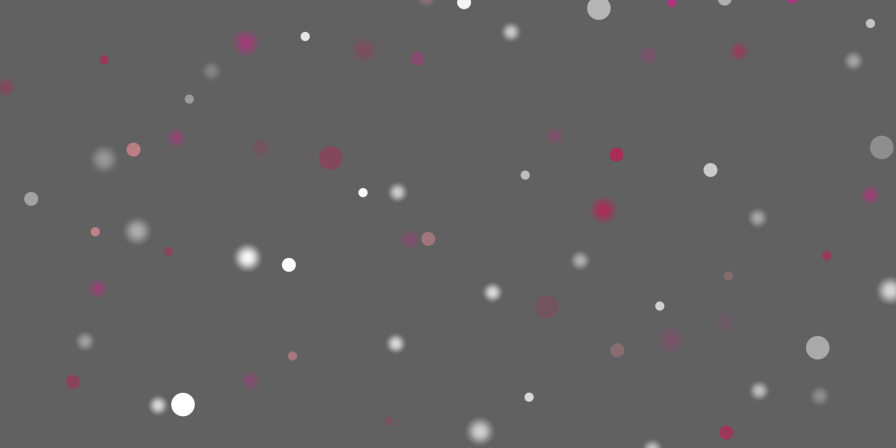
Give the GLSL for this background, as a Shadertoy shader.

```glsl
// Scattered confetti lights on flat grey: white, crimson, magenta and rose discs.
// Two jittered cell grids hold one disc per cell, one layer blurred and one crisp.
// An additive sequence spreads sizes, tints and opacities evenly over the cells.

const vec3 BACKDROP = vec3(0.38);
const vec3 WHITE    = vec3(1.0);
const vec3 CRIMSON  = vec3(0.66, 0.18, 0.34);
const vec3 MAGENTA  = vec3(0.68, 0.20, 0.49);
const vec3 ROSE     = vec3(0.78, 0.51, 0.54);

const float CELL = 0.25;              // cell side, in canvas heights
const float COLUMNS = 8.0;            // cells per row before the sequence wraps
const float RADIUS_SMALL  = 0.0102;
const float RADIUS_MEDIUM = 0.0155;
const float RADIUS_LARGE  = 0.0262;
const float SOFT_CORE = 0.15;         // blurred falloff, in radii
const float SOFT_RIM  = 1.42;
const float WHITE_SHARE = 0.48;
const vec2 OPACITY_RANGE = vec2(0.22, 1.08);
const vec3 SEQUENCE_STEP = vec3(0.8192, 0.6710, 0.5497);

vec2 hash22(vec2 p) {
    vec3 q = fract(p.xyx * vec3(0.1031, 0.1030, 0.0973));
    q += dot(q, q.yzx + 33.33);
    return fract((q.xx + q.yz) * q.zy);
}

vec3 pickTint(float pick) {
    if (pick < WHITE_SHARE) return WHITE;
    float hue = (pick - WHITE_SHARE) / (1.0 - WHITE_SHARE);
    if (hue < 0.42) return CRIMSON;
    return hue < 0.78 ? MAGENTA : ROSE;
}

// largeShare and smallShare are the fractions of large and small discs
float pickRadius(float pick, float largeShare, float smallShare) {
    if (pick < largeShare) return RADIUS_LARGE;
    return pick > 1.0 - smallShare ? RADIUS_SMALL : RADIUS_MEDIUM;
}

// Blend one layer of discs over the given colour
vec3 addDiscs(vec3 colour, vec2 p, float pixel, bool soft, float seed) {
    vec2 home = floor(p / CELL);
    for (int y = -1; y <= 1; y++)
    for (int x = -1; x <= 1; x++) {
        vec2 cell = home + vec2(x, y);
        vec2 centre = (cell + hash22(cell + seed)) * CELL;
        float index = cell.x + COLUMNS * cell.y + seed;
        vec3 pick = fract(index * SEQUENCE_STEP);

        float radius = soft ? pickRadius(pick.x, 0.30, 0.0)
                            : pickRadius(pick.x, 0.18, 0.44);
        float inner = soft ? radius * SOFT_CORE : radius - 0.75 * pixel;
        float outer = soft ? radius * SOFT_RIM  : radius + 0.75 * pixel;
        // medium blurred discs are a little wider than crisp ones
        if (soft && radius < RADIUS_LARGE) outer *= 1.2;

        float cover = 1.0 - smoothstep(inner, outer, length(p - centre));
        float opacity = min(mix(OPACITY_RANGE.x, OPACITY_RANGE.y, pick.z), 1.0);
        if (soft && radius < RADIUS_LARGE) opacity *= 0.75;
        colour = mix(colour, pickTint(pick.y), cover * opacity);
    }
    return colour;
}

void mainImage(out vec4 fragColor, in vec2 fragCoord) {
    float pixel = 1.0 / iResolution.y;
    vec2 p = fragCoord * pixel;

    vec3 colour = addDiscs(BACKDROP, p, pixel, true, 17.0);
    colour = addDiscs(colour, p, pixel, false, 59.0);
    fragColor = vec4(colour, 1.0);
}
```
